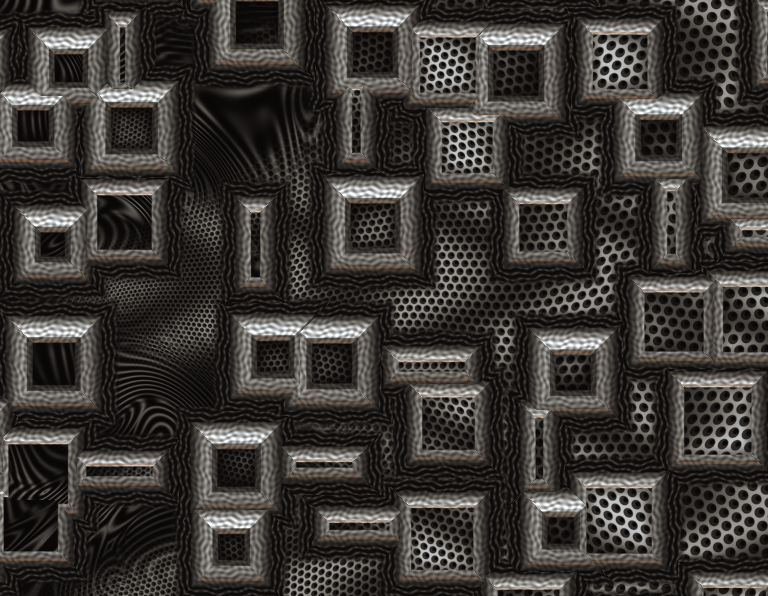
A WebGL 2 fragment shader for this background:

```glsl
#version 300 es
precision highp float;

#define GRID 6.0          // block cells per canvas height
#define BLOCK 0.076       // usual half width of a block
#define JITTER 0.62
#define CREST 0.027       // depth of the brightest part of a bevel
#define FRAME 0.045       // bevel width around a shaft
#define PLATE 0.026       // bevel width around a perforated plate
#define HOLES 66.0        // perforation density
#define HOLE_RADIUS 0.37
#define RIPPLE 650.0      // frequency of the engraved lines
#define COPPER vec3(0.58, 0.39, 0.26)

uniform vec2 u_resolution;
out vec4 outColor;

struct Block { vec2 local; vec2 extent; vec3 seed; float depth; };

vec3 hash3(vec2 p) {
    vec3 k = vec3(dot(p, vec2(127.1, 311.7)), dot(p, vec2(269.5, 183.3)), dot(p, vec2(419.2, 371.9)));
    return fract(sin(k) * 43758.55);
}

// Block whose edge lies deepest around p; overlaps join with mitred corners
Block nearestBlock(vec2 p) {
    Block best = Block(vec2(0.0), vec2(BLOCK), vec3(0.0), -1.0);
    vec2 cell = floor(p * GRID);
    for (int y = -1; y <= 1; y++)
    for (int x = -1; x <= 1; x++) {
        vec2 id = cell + vec2(x, y);
        vec3 place = hash3(id + 3.0), seed = hash3(id + 47.0);
        if (place.z < 0.13) continue;
        vec2 extent = vec2(BLOCK * mix(0.86, 1.1, seed.y));
        if (seed.x < 0.12) extent.x *= 0.42;
        else if (seed.x < 0.22) extent.y *= 0.42;
        else if (seed.x > 0.95) extent *= 1.6;
        vec2 local = p - (id + 0.5 + (place.xy - 0.5) * JITTER) / GRID;
        vec2 inset = extent - abs(local);
        float depth = min(inset.x, inset.y);
        if (depth > best.depth) best = Block(local, extent, seed, depth);
    }
    return best;
}

// Hexagonal perforation on log-polar rings, growing to the right
float perforation(vec2 p, float seed, float px) {
    p += 0.012 * sin(p.yx * 14.0 + seed * 6.0);
    vec2 c = p - vec2(-0.25, 0.35 + 0.2 * seed);
    float r = length(c);
    vec2 q = HOLES * vec2(log(r), atan(c.y, c.x));
    float soft = px * HOLES / r;
    vec2 s = vec2(1.0, 1.732);
    vec2 a = mod(q, s) - 0.5 * s, b = mod(q + 0.5 * s, s) - 0.5 * s;
    vec2 h = dot(a, a) < dot(b, b) ? a : b;
    float net = smoothstep(-soft, soft, length(h) - HOLE_RADIUS);
    float glint = smoothstep(0.1, 0.3, length(h - vec2(0.12, 0.1))) * 0.2;
    return mix(max(net, glint), 0.45, smoothstep(0.3, 0.7, soft));
}

// Folded curves with concentric curls
float filigree(vec2 p, float seed) {
    vec2 v = p * 8.0 + seed * 9.0;
    for (int i = 0; i < 3; i++) v += 0.45 * sin(v.yx * 1.9 + float(i) + seed * 5.0);
    float curls = sin(42.0 * length(fract(v) - 0.5));
    float folds = sin(38.0 * v.x + 4.0 * sin(v.y * 3.0));
    float lines = mix(folds, curls, smoothstep(-0.3, 0.5, sin(v.x + v.y * 1.3)));
    return pow(0.5 + 0.5 * lines, 2.5);
}

float floorTone(vec2 p, float seed, float px) {
    float sheen = 0.5 + 0.5 * sin(p.x * 23.0 + 3.0 * sin(p.y * 17.0 + seed * 6.0));
    float mesh = perforation(p, seed, px) * mix(0.2, 0.68, sheen);
    float curves = filigree(p, seed) * mix(0.1, 0.36, sheen);
    float meshShare = smoothstep(0.2, 0.6, p.x + 0.25 * sin(p.y * 11.0 + seed * 7.0));
    return mix(curves, mesh, meshShare);
}

void main() {
    vec2 p = gl_FragCoord.xy / u_resolution.y;
    float px = 1.0 / u_resolution.y;
    Block b = nearestBlock(p);
    vec2 inset = b.extent - abs(b.local);
    float isLevel = smoothstep(-px, px, inset.x - inset.y);
    float along = mix(b.local.y, b.local.x, isLevel);

    // Engraved ripples shared by bevels and slopes
    float bend = 2.5 * sin(along * 55.0 + b.seed.z * 6.0) + 1.2 * sin(along * 170.0 + b.depth * 90.0);
    float ripple = 0.5 + 0.5 * sin(b.depth * RIPPLE + bend);
    float brushed = 0.5 + 0.5 * sin(along * 520.0 + 3.0 * sin(b.depth * 150.0 + along * 40.0));
    float grain = 0.6 * ripple + 0.4 * brushed;

    // Floor and the dark slopes below each block
    float ground = floorTone(p, 0.3, px) * 0.85;
    float slope = 0.015 + 0.2 * ripple * ripple * (0.4 + 0.6 * brushed);
    float tone = mix(slope, ground, smoothstep(0.016, 0.034, -b.depth));

    // Lit bevel: bright top, greyer sides, dim base
    float sideLight = b.local.x < 0.0 ? 0.56 : 0.46;
    float levelLight = b.local.y > 0.0 ? 0.92 : 0.5;
    float light = mix(sideLight, levelLight, isLevel);
    float rise = smoothstep(-0.004, CREST, b.depth);
    float bevel = light * mix(0.16, 1.0, rise) * mix(0.5, 1.15, grain);
    bool isShaft = b.seed.z < 0.56 && min(b.extent.x, b.extent.y) > 0.05;
    float rim = isShaft ? FRAME : PLATE;
    bevel *= isShaft ? 1.0 - 0.6 * smoothstep(0.034, 0.037, b.depth) : 1.0;

    // Shaft or plate inside the bevel
    float inner = floorTone(p, b.seed.y, px);
    float shade = smoothstep(rim, rim + 0.02, b.depth);
    inner *= isShaft ? 0.25 + 0.4 * shade : 0.65 + 0.45 * shade;
    float face = mix(bevel, inner, smoothstep(rim - px, rim + px, b.depth));
    tone = mix(tone, face, smoothstep(-px, px, b.depth));

    // Cool highlights, warm shadows and copper seams
    vec3 tint = mix(vec3(1.03, 1.0, 0.94), vec3(0.97, 1.0, 1.01), smoothstep(0.3, 0.75, tone));
    vec3 color = vec3(0.035, 0.027, 0.025) + tone * tint;
    float seamDepth = b.local.y > 0.0 ? rim - 0.003 : 0.012;
    float seam = smoothstep(0.0015 + px, 0.0005, abs(b.depth - seamDepth));
    color = mix(color, COPPER, seam * isLevel * (0.25 + 0.45 * brushed));
    outColor = vec4(clamp(color, 0.0, 1.0), 1.0);
}
```
